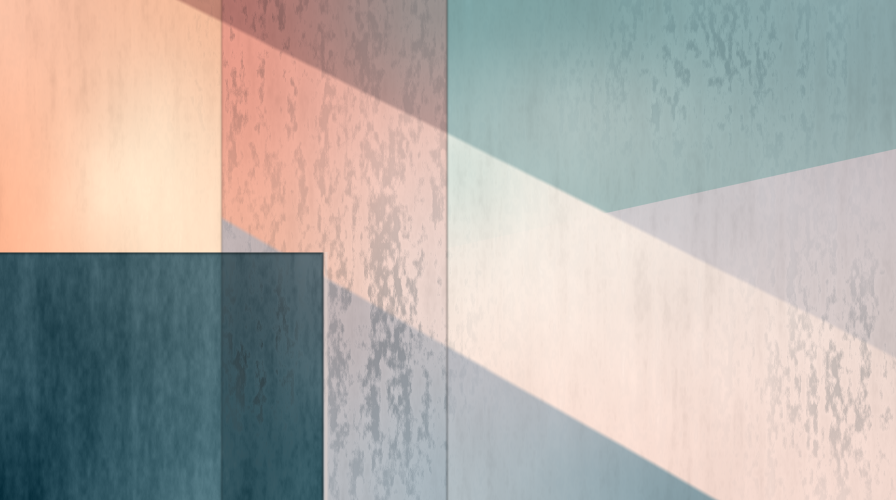
This background is drawn by a Shadertoy shader. Its source:

```glsl
float hash(vec2 p) {
    vec3 h = fract(vec3(p.xyx) * 0.1031);
    h += dot(h, h.yzx + 33.33);
    return fract((h.x + h.y) * h.z);
}

float noise(vec2 p) {
    vec2 cell = floor(p), f = fract(p);
    f = f * f * (3.0 - 2.0 * f);
    return mix(mix(hash(cell), hash(cell + vec2(1, 0)), f.x),
               mix(hash(cell + vec2(0, 1)), hash(cell + vec2(1, 1)), f.x), f.y);
}

float fbm(vec2 p) {
    float sum = 0.0, amp = 0.5;
    for (int i = 0; i < 5; i++) {
        sum += amp * noise(p);
        p = p * 2.03 + 17.3;
        amp *= 0.5;
    }
    return sum;
}

// Bilinear wash between four corner colours
vec3 wash(vec2 p, vec2 lo, vec2 hi, vec3 bl, vec3 br, vec3 tl, vec3 tr) {
    vec2 t = smoothstep(lo, hi, p);
    return mix(mix(bl, br, t.x), mix(tl, tr, t.x), t.y);
}

float glow(vec2 p, vec2 centre, vec2 radius) {
    vec2 d = (p - centre) / radius;
    return exp(-dot(d, d));
}

// 1 below the line y = base + slope * x
float below(vec2 p, float base, float slope, float blur) {
    return smoothstep(-blur, blur, base + slope * p.x - p.y);
}

float rightOf(float x, float edge, float blur) {
    return smoothstep(-blur, blur, x - edge);
}

float seam(float d, float width) {
    return exp(-d * d / (width * width));
}

void mainImage(out vec4 fragColor, in vec2 fragCoord) {
    vec2 p = fragCoord / iResolution.xy;
    vec2 q = fragCoord / iResolution.y;
    float aa = 0.8 / iResolution.y;
    const float SEAM_A = 0.2474, SEAM_B = 0.499;
    const vec2 BLOCK = vec2(0.361, 0.495);

    // Plaster layers
    float cloud = fbm(q * vec2(5.0, 3.5));
    float streak = fbm(q * vec2(48.0, 5.0) + 9.0);
    float grain = fbm(q * vec2(130.0, 55.0) + 31.0);
    float scratch = smoothstep(0.48, 0.68, 0.4 * streak + 0.45 * grain + 0.2 * cloud);

    // Diagonal light beam and wedge
    float wobble = 0.006 * (cloud - 0.5);
    float underTop = below(p, 1.178 + wobble, -0.893, 0.004 + aa);
    float underBase = below(p, 0.8147 + wobble, -1.018, 0.005 + aa);
    float underWedge = below(p, 0.3057, 0.3965, aa);
    float pastA = rightOf(p.x, SEAM_A, aa);
    float pastB = rightOf(p.x, SEAM_B, aa);

    // Peach panel
    vec3 peach = wash(p, vec2(0.0, 0.495), vec2(SEAM_A, 1.0),
        vec3(0.98, 0.70, 0.56), vec3(0.99, 0.86, 0.75),
        vec3(0.98, 0.76, 0.65), vec3(0.97, 0.74, 0.61));
    peach = mix(peach, vec3(1.0, 0.91, 0.80),
        0.85 * glow(p + 0.06 * (cloud - 0.5), vec2(0.165, 0.64), vec2(0.085, 0.22)));
    peach = mix(vec3(0.76, 0.53, 0.46), peach, underTop);

    // Rose panel: shade above, beam, shade below
    vec3 roseLit = wash(p, vec2(SEAM_A, 0.35), vec2(SEAM_B, 0.95),
        vec3(0.94, 0.71, 0.61), vec3(0.93, 0.85, 0.82),
        vec3(0.92, 0.62, 0.55), vec3(0.91, 0.74, 0.69));
    vec3 roseTop = wash(p, vec2(SEAM_A, 0.72), vec2(SEAM_B, 1.0),
        vec3(0.77, 0.50, 0.45), vec3(0.72, 0.60, 0.58),
        vec3(0.70, 0.46, 0.43), vec3(0.60, 0.57, 0.56));
    vec3 roseLow = wash(p, vec2(BLOCK.x, 0.0), vec2(SEAM_B, 0.4),
        vec3(0.73, 0.74, 0.76), vec3(0.66, 0.71, 0.74),
        vec3(0.75, 0.70, 0.70), vec3(0.77, 0.75, 0.76));
    vec3 rose = mix(mix(roseTop, roseLit, underTop), roseLow, underBase);

    // Teal wall, lilac wedge, cream beam and blue shade
    vec3 teal = wash(p, vec2(SEAM_B, 0.6), vec2(1.0, 1.0),
        vec3(0.66, 0.75, 0.74), vec3(0.61, 0.69, 0.69),
        vec3(0.49, 0.63, 0.63), vec3(0.55, 0.66, 0.67));
    teal = mix(teal, vec3(0.72, 0.77, 0.76), 0.6 * glow(p, vec2(0.65, 0.76), vec2(0.13, 0.13)));
    vec3 lilac = wash(p, vec2(0.68, 0.3), vec2(1.0, 0.7),
        vec3(0.86, 0.82, 0.82), vec3(0.84, 0.79, 0.78),
        vec3(0.80, 0.79, 0.80), vec3(0.78, 0.75, 0.76));
    vec3 cream = wash(p, vec2(SEAM_B, 0.0), vec2(1.0, 0.6),
        vec3(0.98, 0.87, 0.82), vec3(0.95, 0.85, 0.81),
        vec3(0.97, 0.93, 0.89), vec3(0.93, 0.87, 0.84));
    float mint = glow(p, vec2(0.50, 0.67), vec2(0.11, 0.15)) * (1.0 - 0.4 * underWedge);
    cream = mix(cream, vec3(0.83, 0.88, 0.85), 0.85 * mint);
    vec3 blue = wash(p, vec2(SEAM_B, 0.0), vec2(0.78, 0.3),
        vec3(0.71, 0.75, 0.77), vec3(0.53, 0.62, 0.65),
        vec3(0.73, 0.73, 0.75), vec3(0.68, 0.69, 0.71));
    vec3 wall = mix(mix(teal, lilac, underWedge), cream, underTop);
    wall = mix(wall, blue, underBase);

    vec3 color = mix(mix(peach, rose, pastA), wall, pastB);

    // Worn patches over the walls
    float wear = 0.12 + 0.25 * pastA * (1.0 - pastB)
        + 0.55 * glow(p, vec2(0.95, 0.24), vec2(0.09, 0.22))
        + 0.45 * glow(p, vec2(0.43, 0.30), vec2(0.08, 0.25))
        + 0.40 * glow(p, vec2(0.81, 0.87), vec2(0.15, 0.16))
        + 0.35 * glow(p, vec2(0.28, 0.90), vec2(0.06, 0.15));
    color *= 1.0 - vec3(0.34, 0.30, 0.28) * wear * scratch;
    color *= 1.0 + 0.14 * (cloud - 0.48) + 0.12 * (streak - 0.48) + 0.07 * (grain - 0.48);

    // Dark block with its overlapping strip
    vec3 slate = wash(p, vec2(0.0), vec2(SEAM_A, BLOCK.y),
        vec3(0.11, 0.25, 0.30), vec3(0.25, 0.39, 0.43),
        vec3(0.17, 0.29, 0.33), vec3(0.27, 0.38, 0.41));
    vec3 strip = wash(p, vec2(SEAM_A, 0.0), BLOCK,
        vec3(0.17, 0.30, 0.34), vec3(0.23, 0.37, 0.41),
        vec3(0.25, 0.33, 0.36), vec3(0.34, 0.41, 0.44));
    strip *= 1.0 - 0.4 * scratch * glow(p, vec2(0.29, 0.30), vec2(0.05, 0.2));
    vec3 dark = mix(slate, strip, pastA);
    dark += 0.16 * (cloud - 0.48) + 0.12 * (streak - 0.48) + 0.10 * (grain - 0.48);
    vec2 toBlock = p - BLOCK;
    float rim = max(seam(toBlock.x, 0.002), seam(toBlock.y, 0.004));
    dark *= 1.0 - 0.4 * rim;
    float inBlock = (1.0 - rightOf(p.x, BLOCK.x, aa)) * (1.0 - rightOf(p.y, BLOCK.y, aa));
    float lip = seam(toBlock.x - 0.003, 0.002) * step(p.y, BLOCK.y);
    color = mix(color, vec3(0.93, 0.86, 0.82), 0.5 * lip);
    color = mix(color, dark, inBlock);

    // Seams between panels
    color *= 1.0 - 0.14 * seam(p.x - SEAM_A, 0.0015) - 0.22 * seam(p.x - SEAM_B, 0.0015);
    fragColor = vec4(clamp(color, 0.0, 1.0), 1.0);
}
```
